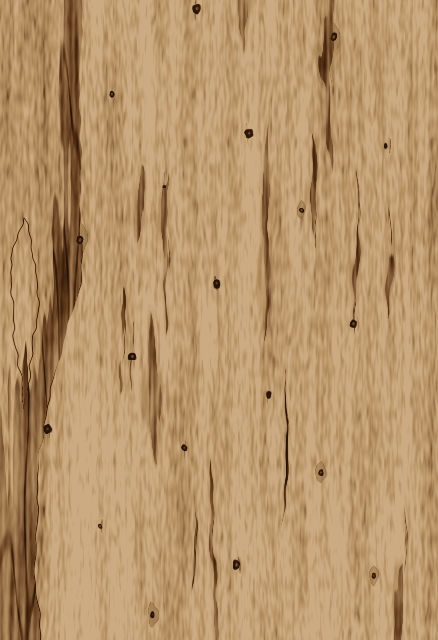
A WebGL 1 fragment shader for this texture:

```glsl
precision highp float;
// Pale spalted wood plank: vertical grain, a dark stained band, frayed streaks and small knots.
uniform vec2 u_resolution;

const vec3 PALE = vec3(0.80, 0.67, 0.51);
const vec3 TAN = vec3(0.74, 0.60, 0.42);
const vec3 OCHRE = vec3(0.67, 0.53, 0.35);
const vec3 BROWN = vec3(0.56, 0.41, 0.26);
const vec3 UMBER = vec3(0.43, 0.28, 0.15);
const vec3 DARK = vec3(0.29, 0.16, 0.06);
const vec3 CHAR = vec3(0.13, 0.08, 0.05);
const float SOFT = 0.0013;  // edge softness, in canvas heights

vec2 hash2(vec2 p) {
  vec3 q = fract(p.xyx * vec3(0.1031, 0.1030, 0.0973));
  q += dot(q, q.yzx + 33.33);
  return fract((q.xx + q.yz) * q.zy);
}

float cornerSlope(vec2 cell, vec2 offset) {
  float angle = 6.2832 * hash2(cell).x;
  return dot(vec2(cos(angle), sin(angle)), offset);
}

// Gradient noise, about -0.7 to 0.7
float noise(vec2 p) {
  vec2 i = floor(p), f = fract(p);
  vec2 u = f * f * f * (f * (f * 6.0 - 15.0) + 10.0);
  vec2 e = vec2(1.0, 0.0);
  float low = mix(cornerSlope(i, f), cornerSlope(i + e.xy, f - e.xy), u.x);
  float high = mix(cornerSlope(i + e.yx, f - e.yx), cornerSlope(i + e.xx, f - e.xx), u.x);
  return mix(low, high, u.y);
}

float fill(float dist, float soft) {
  return 1.0 - smoothstep(-soft, soft, dist);
}

// Depth of stain to colour: 0 is pale wood, 6 is charred
vec3 woodRamp(float depth) {
  vec3 c = mix(PALE, TAN, clamp(depth, -0.9, 1.0));
  c = mix(c, OCHRE, clamp(depth - 1.0, 0.0, 1.0));
  c = mix(c, BROWN, clamp(depth - 2.0, 0.0, 1.0));
  c = mix(c, UMBER, clamp(depth - 3.0, 0.0, 1.0));
  c = mix(c, DARK, clamp(depth - 4.0, 0.0, 1.0));
  return mix(c, CHAR, clamp(depth - 5.0, 0.0, 1.0));
}

float grain(vec2 p) {
  p.x += 0.012 * noise(p * vec2(5.0, 2.0) + 7.3);
  float broad = noise(p * vec2(13.0, 0.9) + 3.7);
  float streaks = noise(p * vec2(48.0, 1.8) + 11.2);
  float fine = noise(p * vec2(120.0, 6.0) + 23.6);
  float fibre = noise(p * vec2(230.0, 42.0) + 41.9);
  float pores = smoothstep(0.2, 0.45, noise(p * vec2(190.0, 26.0) + 67.3));
  return 0.55 + 1.5 * broad + 1.6 * streaks + 1.6 * fine + 2.0 * fibre + 0.9 * pores;
}

// Stained band whose right side is closed by a black line
float stainedBand(vec2 p) {
  float edge = mix(0.058, 0.128, smoothstep(0.25, 0.62, p.y));
  edge += 0.008 * noise(vec2(p.y * 9.0, 3.4)) + 0.005 * noise(vec2(p.y * 35.0, 8.4));
  float inside = edge - p.x;
  float width = mix(0.07, 0.029, smoothstep(0.05, 0.75, p.y));
  width *= 1.0 + 0.6 * noise(p * vec2(45.0, 4.0)) + 0.9 * noise(p * vec2(120.0, 5.0) + 9.4);
  float body = fill(-inside, SOFT) * fill(inside - width, 0.005);
  float tone = 2.8 + 1.8 * noise(p * vec2(60.0, 2.5) + 5.1) + 2.4 * noise(p * vec2(150.0, 6.0));
  tone += 0.7 * smoothstep(0.4, 0.6, p.y);
  float veins = 1.0 - smoothstep(0.01, 0.08, abs(noise(p * vec2(38.0, 3.2) + 19.5)));
  float line = fill(abs(inside) - 0.001, SOFT) * smoothstep(-0.3, 0.1, noise(vec2(p.y * 8.0, 1.6)));
  return max(body * (tone + 1.6 * veins), 5.4 * line);
}

// Thin closed contour, pointed at both ends
float contour(vec2 p, vec2 centre, vec2 size) {
  vec2 d = p - centre;
  d.x += 0.010 * noise(vec2(p.y * 16.0, 6.3)) + 0.005 * noise(vec2(p.y * 55.0, 2.7));
  float v = d.y / size.y;
  float halfWidth = size.x * (1.0 - v * v) * (1.0 + 0.6 * v);
  return fill(abs(abs(d.x) - halfWidth) - 0.0009, SOFT) * fill(abs(d.y) - size.y, SOFT);
}

// Stain drawn out along the grain: broken core, thin dark rim, faint brown surround
float streak(vec2 p, vec2 centre, vec2 size, float tone, float seed) {
  vec2 d = p - centre;
  d.x += 0.014 * noise(vec2(p.y * 5.0, seed)) + 0.005 * noise(vec2(p.y * 26.0, seed));
  float taper = 1.0 - pow(d.y / size.y, 2.0);
  float ends = smoothstep(0.0, 0.25, taper);
  float fray = noise(p * vec2(130.0, 9.0) + seed);
  float halfWidth = size.x * taper * (0.85 + 1.0 * noise(vec2(p.y * 13.0, seed + 8.0)) + 1.6 * fray);
  float body = fill(abs(d.x) - halfWidth, SOFT) * (tone + 3.0 * noise(p * vec2(170.0, 11.0) + seed));
  float rim = fill(abs(d.x - 0.7 * size.x * taper) - 0.0006, SOFT) * (tone + 1.3);
  rim *= smoothstep(-0.1, 0.25, noise(vec2(p.y * 14.0, seed + 4.0)));
  float surround = fill(abs(d.x) - 1.7 * halfWidth, 0.004) * 1.7;
  return ends * max(max(body, rim), surround);
}

// Dark ring with a brown heart, and either a long halo or a faint tail
float knot(vec2 p, vec2 centre, float radius, float halo, float tailLength, float seed) {
  vec2 d = p - centre;
  float r = length(d * vec2(1.0, 0.85)) + 0.003 * noise(p * 120.0 + seed);
  float ring = 5.8 * fill(r - radius, SOFT) - 2.2 * fill(r - 0.3 * radius, SOFT);
  float v = d.y / (4.5 * radius);
  float lens = abs(d.x) - 1.9 * radius * (1.0 - v * v) + 0.006 * noise(p * vec2(90.0, 40.0));
  float within = fill(abs(v) - 1.0, 0.1);
  float around = halo * within * (1.9 * fill(lens, SOFT) + 1.8 * fill(abs(lens) - 0.0005, SOFT));
  float tail = (1.0 - halo) * streak(p, centre, vec2(0.0014, tailLength), 3.3, seed);
  return max(ring, max(around, tail));
}

void main() {
  vec2 p = gl_FragCoord.xy / u_resolution.y;
  float stain = max(stainedBand(p), 5.2 * contour(p, vec2(0.039, 0.51), vec2(0.019, 0.15)));
  for (int i = 0; i < 14; i++) {
    float id = float(i);
    vec2 h = hash2(vec2(id, 17.0)), k = hash2(vec2(id, 53.0));
    vec2 centre = vec2(0.17 + 0.48 * fract(id * 0.618 + 0.1), h.y);
    vec2 size = vec2(0.002 + 0.006 * h.x * h.x, 0.05 + 0.15 * k.x);
    stain = max(stain, streak(p, centre, size, mix(4.6, 2.9, h.x) + 0.6 * k.y, id + 0.37));
  }
  for (int i = 0; i < 19; i++) {
    float id = float(i);
    vec2 h = hash2(vec2(id, 91.0)), k = hash2(vec2(id, 29.0));
    vec2 centre = vec2(0.07 + 0.56 * fract(id * 0.618 + 0.3), (id + h.x) / 19.0);
    float radius = mix(0.003, 0.0068, h.y);
    stain = max(stain, knot(p, centre, radius, step(0.75, h.x), 0.012 + 0.05 * k.x * k.x, id + 0.61));
  }
  float pale = fill(length((p - vec2(0.328, 0.47)) * vec2(1.0, 0.2)) - 0.013, 0.005);
  float wood = grain(p) - 0.8 * pale;
  float stained = stain + 0.35 * wood * smoothstep(0.0, 1.5, stain);
  gl_FragColor = vec4(woodRamp(max(wood, stained)), 1.0);
}
```
